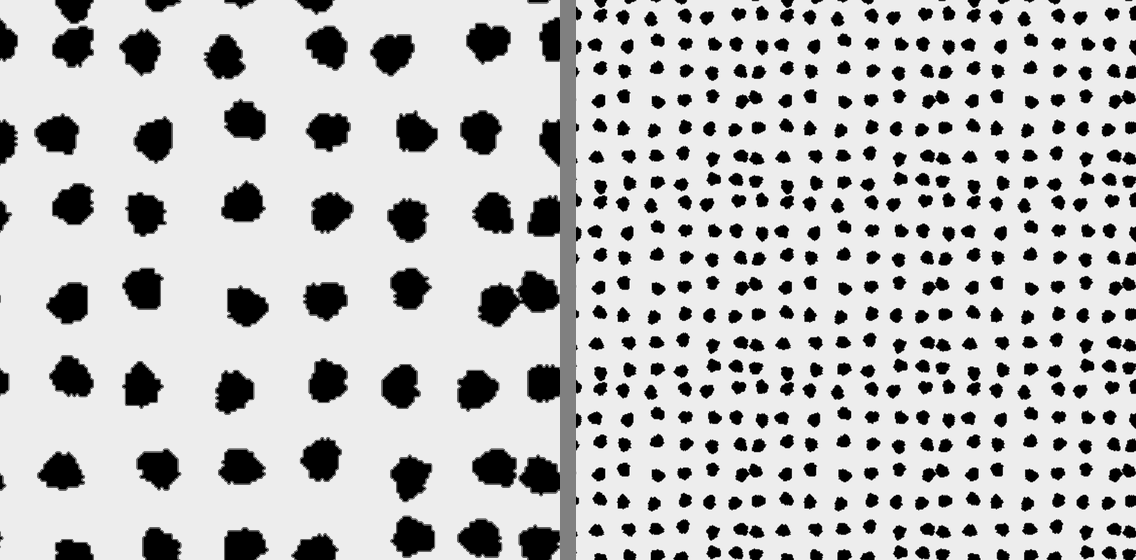
Left: one tile. Right: repeated 3 by 3.
Give the GLSL for this pattern, as a Shadertoy shader.

```glsl
// Ragged black blots on a pale ground, scattered along a loose, tiling grid.

const float TAU = 6.2831853;
const float BLOTS = 7.0;      // blots along each side
const float STEPS = 192.0;    // stair steps along each side
const float RADIUS = 0.035;
const vec2 GRID_ORIGIN = vec2(0.05, -0.051);
const vec3 PAPER = vec3(0.93);
const vec3 RIM = vec3(0.40);
const vec3 INK = vec3(0.0);

float hash(vec2 p, float seed) {
    return fract(sin(dot(p, vec2(127.1, 311.7)) + seed * 74.7) * 43758.5453);
}

vec2 hash2(vec2 p, float seed) {
    return vec2(hash(p, seed), hash(p, seed + 1.0));
}

// Radius of one blot in the direction of an angle
float blotRadius(float angle, vec2 id, float size) {
    float lumps = 0.08 * sin(2.0 * angle + TAU * hash(id, 3.0))
                + 0.08 * sin(3.0 * angle + TAU * hash(id, 4.0))
                + 0.05 * sin(5.0 * angle + TAU * hash(id, 5.0))
                + 0.03 * sin(8.0 * angle + TAU * hash(id, 6.0));
    return size * (1.0 + lumps);
}

// Centre of a blot: columns and rows drift, then each blot is jittered
vec2 blotCentre(vec2 id, float jitter) {
    vec2 drift = vec2(0.007 * mod(id.x, BLOTS - 1.0), 0.006 * id.y);
    return drift + (hash2(id, 1.0) - 0.5) * 2.0 * jitter;
}

// Signed distance to the nearest blot, wrapping at the canvas edges
float blotDistance(vec2 p) {
    vec2 home = floor((p - GRID_ORIGIN) * BLOTS);
    float nearest = 1.0;
    for (int j = -1; j <= 1; j++) {
        for (int i = -1; i <= 1; i++) {
            vec2 cell = home + vec2(i, j);
            vec2 id = mod(cell, BLOTS);
            vec2 centre = GRID_ORIGIN + (cell + 0.5) / BLOTS + blotCentre(id, 0.021);
            vec2 d = p - centre;
            float angle = atan(d.y, d.x + 1e-6);
            nearest = min(nearest, length(d) - blotRadius(angle, id, RADIUS));
        }
    }
    return nearest;
}

// One stair step is either filled or empty, with a ragged border
float filledStep(vec2 cell) {
    float ragged = (hash(mod(cell, STEPS), 9.0) - 0.5) * 0.005;
    return step(blotDistance((cell + 0.5) / STEPS) + ragged, 0.0);
}

// Blends the four surrounding steps into a smooth coverage
float coverage(vec2 uv) {
    vec2 q = uv * STEPS - 0.5;
    vec2 cell = floor(q);
    vec2 f = q - cell;
    float low = mix(filledStep(cell), filledStep(cell + vec2(1, 0)), f.x);
    float high = mix(filledStep(cell + vec2(0, 1)), filledStep(cell + vec2(1, 1)), f.x);
    return mix(low, high, f.y);
}

void mainImage(out vec4 fragColor, in vec2 fragCoord) {
    float fill = coverage(fragCoord / iResolution.xy);

    // Thin grey rim around solid ink
    vec3 colour = mix(PAPER, RIM, smoothstep(0.12, 0.36, fill));
    colour = mix(colour, INK, smoothstep(0.60, 0.88, fill));
    fragColor = vec4(colour, 1.0);
}
```
